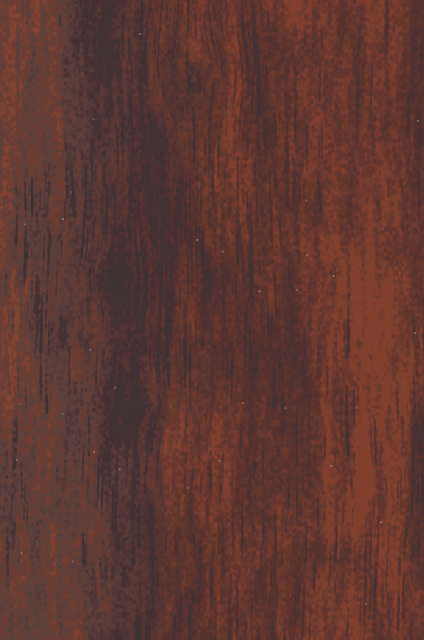
Write a Shadertoy shader that draws this texture.

```glsl
const vec3 SHADOW = vec3(0.250, 0.192, 0.198);
const vec3 UMBER  = vec3(0.310, 0.190, 0.188);
const vec3 BROWN  = vec3(0.350, 0.200, 0.180);
const vec3 RUSSET = vec3(0.410, 0.220, 0.180);
const vec3 AMBER  = vec3(0.490, 0.246, 0.180);
const vec3 HAZE   = vec3(0.012, 0.050, 0.052);
const vec3 SPECK  = vec3(0.54, 0.51, 0.44);

const float BASE_TONE     = 0.59;
const float BLOTCH_AMOUNT = 0.50;
const float GRAIN_AMOUNT  = 0.34;
const float FIBRE_AMOUNT  = 0.42;
const float MOTTLE_AMOUNT = 0.42;
const float FIGURE_AMOUNT = 0.16;
const float PORE_AMOUNT   = 0.42;
const float KNOT_BEND     = 0.45;
const float SPECK_DENSITY = 0.30;
const float SPECK_RADIUS  = 0.0024;

// Knots: centre and radius, in canvas heights
const int KNOT_COUNT = 3;
const vec3 KNOTS[KNOT_COUNT] = vec3[](
    vec3(0.305, 0.890, 0.024),
    vec3(0.183, 0.570, 0.015),
    vec3(0.215, 0.362, 0.017));

vec2 hash2(vec2 p) {
    vec3 h = fract(p.xyx * vec3(0.1031, 0.1030, 0.0973));
    h += dot(h, h.yzx + 33.33);
    return fract((h.xx + h.yz) * h.zy);
}

// Smooth cellular noise: random cell values blended by distance
float cellNoise(vec2 p) {
    vec2 cell = floor(p);
    float sum = 0.0, weights = 0.0;
    for (int j = -1; j <= 1; j++)
    for (int i = -1; i <= 1; i++) {
        vec2 id = cell + vec2(i, j);
        vec2 d = p - id - 0.15 - 0.7 * hash2(id);
        float w = exp(-6.0 * dot(d, d));
        sum += w * hash2(id + 71.0).x;
        weights += w;
    }
    return sum / weights;
}

// Thin tapered dashes scattered one per cell
float pores(vec2 p, float density) {
    vec2 cell = floor(p);
    float mark = 0.0;
    for (int j = -1; j <= 1; j++)
    for (int i = -1; i <= 1; i++) {
        vec2 id = cell + vec2(i, j);
        vec2 d = abs(p - id - hash2(id));
        vec2 kind = hash2(id + 37.0);
        float len = mix(0.25, 1.0, kind.y * kind.y);
        float dash = (1.0 - smoothstep(0.08, 0.28, d.x)) * (1.0 - smoothstep(0.4 * len, len, d.y));
        mark = max(mark, dash * step(kind.x, density) * mix(0.5, 1.0, kind.y));
    }
    return mark;
}

// Pale dust points
float specks(vec2 p) {
    float scale = 12.0;
    vec2 id = floor(p * scale);
    vec2 centre = (id + 0.1 + 0.8 * hash2(id + 5.0)) / scale;
    vec2 kind = hash2(id + 19.0);
    float dust = 1.0 - smoothstep(0.3, 1.0, length(p - centre) / SPECK_RADIUS);
    return dust * step(kind.x, SPECK_DENSITY) * mix(0.3, 0.9, kind.y);
}

vec3 woodColor(float tone) {
    vec3 c = mix(SHADOW, UMBER, clamp(tone * 4.0, 0.0, 1.0));
    c = mix(c, BROWN, clamp(tone * 4.0 - 1.0, 0.0, 1.0));
    c = mix(c, RUSSET, clamp(tone * 4.0 - 2.0, 0.0, 1.0));
    return mix(c, AMBER, clamp(tone * 4.0 - 3.0, 0.0, 1.2));
}

void mainImage(out vec4 fragColor, in vec2 fragCoord) {
    vec2 p = fragCoord / iResolution.y;
    vec2 uv = fragCoord / iResolution.xy;

    // Nearly straight grain that parts around the knots
    vec2 q = p;
    q.x += 0.004 * sin(6.0 * p.y + 5.0 * p.x) + 0.0015 * sin(17.0 * p.y - 9.0 * p.x);
    float knotTone = 0.0;
    for (int k = 0; k < KNOT_COUNT; k++) {
        vec2 d = p - KNOTS[k].xy;
        float r = KNOTS[k].z;
        q.x -= KNOT_BEND * d.x * exp(-dot(d, d) / (7.0 * r * r));
        float wobble = 0.9 * (cellNoise(p * 60.0) - 0.5);
        float dist = length(d * vec2(1.0, 0.85)) / r + wobble;
        float rim = exp(-pow((dist - 0.9) * 5.0, 2.0)) * smoothstep(-1.0, 1.0, (d.x - d.y) / r);
        float core = exp(-dist * dist * 5.0);
        vec2 below = (d + vec2(0.5, 1.5) * r) / (r * vec2(3.2, 2.4));
        knotTone -= 0.25 * rim + 0.4 * core + 0.24 * exp(-dot(below, below));
    }

    // Broad light and dark areas
    vec2 shade = (uv - vec2(0.74, 0.52)) / vec2(0.09, 0.20);
    float tone = BASE_TONE + knotTone;
    tone += 0.23 * smoothstep(0.5, 0.85, uv.x) - 0.4 * smoothstep(0.94, 1.0, uv.x);
    tone -= 0.27 * exp(-pow((uv.x - 0.27) / 0.14, 2.0));
    tone -= 0.30 * exp(-dot(shade, shade));
    tone += 0.04 * sin(9.0 * p.y + 4.0 * p.x) + BLOTCH_AMOUNT * (cellNoise(q * vec2(10.0, 5.0)) - 0.5);

    // Growth figure: soft bands ending in a darker edge
    float band = fract(2.5 * cellNoise(q * vec2(5.0, 1.8) + 13.0) + 4.0 * q.x);
    tone += FIGURE_AMOUNT * (smoothstep(0.0, 0.8, band) * (1.0 - smoothstep(0.9, 1.0, band)) - 0.5);

    // Fibres, pores and fine mottle
    tone += GRAIN_AMOUNT * (cellNoise(q * vec2(40.0, 5.0)) - 0.5);
    tone += FIBRE_AMOUNT * (cellNoise(q * vec2(130.0, 17.0)) - 0.5);
    tone += MOTTLE_AMOUNT * (cellNoise(p * vec2(230.0, 180.0)) - 0.5);
    float porous = 0.8 * smoothstep(0.2, 0.9, cellNoise(q * vec2(6.0, 3.0) + 41.0));
    tone -= PORE_AMOUNT * (pores(q * vec2(110.0, 17.0), porous) + 0.9 * pores(q * vec2(70.0, 8.0), 0.4 * porous));

    // Bluish haze veils the middle tones on the left
    vec3 color = woodColor(tone);
    float haze = 1.0 - smoothstep(0.12, 0.55, uv.x + 0.3 * (cellNoise(p * 4.0) - 0.5));
    haze *= smoothstep(0.05, 0.5, tone) * (1.0 - 0.7 * smoothstep(0.5, 0.8, tone));
    color += HAZE * haze;
    color = mix(color, SPECK, specks(p));
    fragColor = vec4(color, 1.0);
}
```
